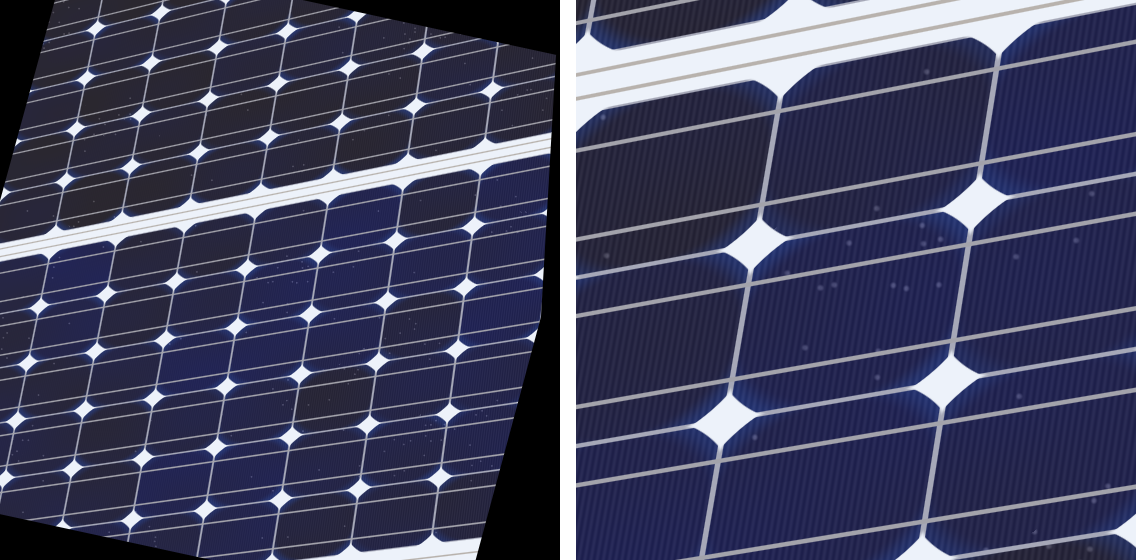
Left: the whole. Right: its middle third, enlarged.
This texture is drawn by a Shadertoy shader. Its source:

```glsl
// Two tilted solar panels: chamfered dark cells, busbars and a white frame, cut to a polygon on black.

// Perspective from grid units (column, row) to the canvas, with y pointing down
const mat3 GRID_TO_CANVAS = mat3(0.1158, -0.02965, -0.01456,
                                 -0.02044, 0.09219, -0.009,
                                 0.0885, 0.4583, 1.0);

// Panel layout in grid rows
const float UPPER_END = -0.44, UPPER_PITCH = 0.99;
const float LOWER_START = -0.10, LOWER_PITCH = 1.018, LOWER_END = 6.01;
const vec2 FRAME_SEAMS = vec2(-0.34, -0.19);

// Cell shape in cell units
const vec2 GAP_HALF = vec2(0.013, 0.013);
const float CORNER_RADIUS = 0.605;
const float BUSBAR_OFFSET = 0.27, BUSBAR_HALF = 0.013;
const float FINGERS = 34.0;

const vec3 WHITE = vec3(0.93, 0.95, 0.98);
const vec3 SEAM = vec3(0.72, 0.70, 0.68);
const vec3 GAP_GREY = vec3(0.65, 0.66, 0.72);
const vec3 BUSBAR = vec3(0.64, 0.64, 0.67);
const vec3 CELL_DARK = vec3(0.165, 0.152, 0.185);
const vec3 CELL_BLUE = vec3(0.135, 0.145, 0.335);
const vec3 RIM_BLUE = vec3(0.16, 0.24, 0.50);

// Clockwise outline of the visible area, y down
const vec2 OUTLINE[8] = vec2[8](
    vec2(-0.01, 0.395), vec2(0.1035, -0.02), vec2(0.4475, -0.02), vec2(0.993, 0.098),
    vec2(0.966, 0.566), vec2(0.844, 1.02), vec2(0.47, 1.02), vec2(-0.01, 0.916));

float hash(vec2 p) {
    vec3 q = fract(vec3(p.xyx) * vec3(0.1031, 0.1030, 0.0973));
    q += dot(q, q.yzx + 33.33);
    return fract((q.x + q.y) * q.z);
}

// Antialiased coverage of the region where d is negative
float cover(float d, float pixel) {
    return clamp(0.5 - d / pixel, 0.0, 1.0);
}

float outlineDistance(vec2 p) {
    float d = -1.0;
    for (int i = 0; i < 8; i++) {
        vec2 edge = normalize(OUTLINE[(i + 1) % 8] - OUTLINE[i]);
        d = max(d, dot(p - OUTLINE[i], vec2(edge.y, -edge.x)));
    }
    return d;
}

// Sparse specks on a jittered cellular grid, gathered in patches by layered sines
float dust(vec2 p) {
    vec2 q = p * 110.0, id = floor(q);
    vec2 center = 0.3 + 0.4 * vec2(hash(id + 7.0), hash(id + 31.0));
    float patches = sin(p.x * 13.0 + 2.0 * sin(p.y * 9.0)) * sin(p.y * 17.0 + p.x * 5.0);
    float present = step(hash(id), 0.01 + 0.09 * smoothstep(0.4, 0.9, patches));
    return present * smoothstep(0.28, 0.05, length(fract(q) - center));
}

vec3 cellColor(vec2 id, vec2 f, float cornerDistance, bool lower, float fingerFade) {
    float variation = hash(id + 40.0);
    float blue = lower ? 0.28 + 0.65 * variation
                       : 0.30 * variation * variation + 0.035 * max(id.x, 0.0);
    blue += 0.10 * sin(f.x * 3.0 + id.x * 2.1) * sin(f.y * 4.0 + id.y * 1.7);
    vec3 color = mix(CELL_DARK, CELL_BLUE, clamp(blue, 0.0, 1.0));

    // Bluer coating towards the cut corners
    float rim = smoothstep(-0.13, 0.0, cornerDistance);
    color = mix(color, RIM_BLUE, rim * (0.30 + 0.45 * hash(id + 11.0)));

    // Fine contact fingers
    return color + 0.025 * fingerFade * sin(f.x * FINGERS * 6.28318);
}

void mainImage(out vec4 fragColor, in vec2 fragCoord) {
    vec2 p = fragCoord / iResolution.xy;
    p.y = 1.0 - p.y;
    vec3 q = inverse(GRID_TO_CANVAS) * vec3(p, 1.0);
    vec2 grid = q.xy / q.z;
    vec2 pixel = fwidth(grid);

    // Cell address within the upper or lower panel
    bool lower = grid.y > 0.5 * (UPPER_END + LOWER_START);
    float row = lower ? (grid.y - LOWER_START) / LOWER_PITCH
                      : (grid.y - UPPER_END) / UPPER_PITCH;
    vec2 cell = vec2(grid.x, row);
    vec2 id = floor(cell), f = fract(cell) - 0.5;

    // Backing sheet, thin gaps and cells
    float corner = length(f) - CORNER_RADIUS;
    vec2 side = abs(f) - 0.5 + GAP_HALF;
    float inside = cover(side.x, pixel.x) * cover(side.y, pixel.y)
                 * cover(corner, length(pixel) * 0.75);
    vec3 backing = mix(GAP_GREY, WHITE, smoothstep(-0.02, 0.01, corner));
    float fingerFade = 1.0 - smoothstep(0.35, 0.7, pixel.x * FINGERS);
    vec3 color = mix(backing, cellColor(id, f, corner, lower, fingerFade), inside);
    color += 0.16 * dust(p) * inside;

    // Two busbars along each row of cells
    float bar = abs(abs(f.y) - BUSBAR_OFFSET) - BUSBAR_HALF;
    color = mix(color, BUSBAR, cover(bar, pixel.y));

    // Frame between the panels and below the lower one
    float between = max(UPPER_END - grid.y, grid.y - LOWER_START);
    float frame = min(between, LOWER_END - grid.y);
    vec2 seams = abs(grid.y - FRAME_SEAMS) - 0.012;
    float seam = min(min(seams.x, seams.y), abs(grid.y - LOWER_END - 0.2) - 0.012);
    vec3 frameColor = mix(WHITE, SEAM, cover(seam, pixel.y));
    color = mix(color, frameColor, cover(frame, pixel.y));

    color *= cover(outlineDistance(p), 1.0 / iResolution.y);
    fragColor = vec4(color, 1.0);
}
```
